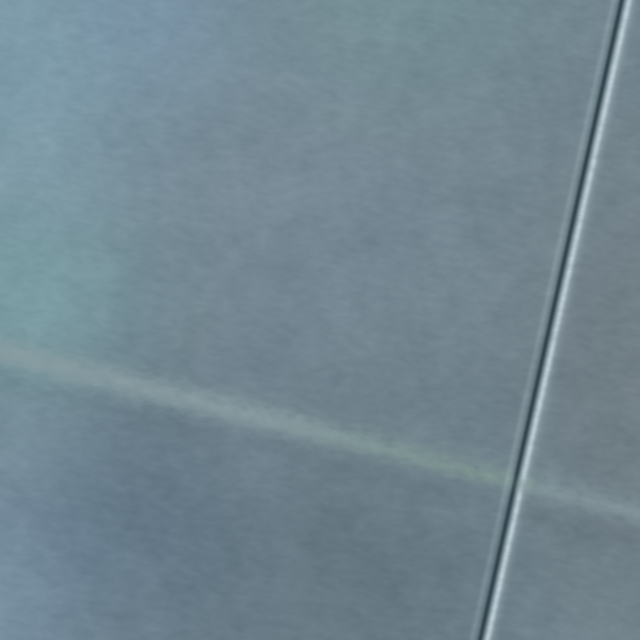
This texture is drawn by a WebGL 1 fragment shader. Its source:

```glsl
precision highp float;

uniform vec2 u_resolution;

#define SEAM_BASE 0.749
#define SEAM_LEAN 0.2215
#define SEAM_WIDTH 0.0040
#define BAND_HEIGHT 0.449
#define BAND_SLOPE -0.254
#define BAND_WIDTH 0.019
#define GRAIN_AMOUNT 0.052
#define MOTTLE_AMOUNT 0.050
#define PANEL_COLOR vec3(0.446, 0.516, 0.556)
#define SHINE_COLOR vec3(0.735, 0.795, 0.825)
#define GROOVE_COLOR vec3(0.19, 0.26, 0.29)
#define BAND_COLOR vec3(0.540, 0.618, 0.635)

vec2 gradientAt(vec2 cell) {
  vec2 h = vec2(dot(cell, vec2(127.1, 311.7)), dot(cell, vec2(269.5, 183.3)));
  return 2.0 * fract(sin(h) * 43758.5) - 1.0;
}

float gradientNoise(vec2 p) {
  vec2 i = floor(p);
  vec2 f = fract(p);
  vec2 u = f * f * f * (f * (f * 6.0 - 15.0) + 10.0);
  float a = dot(gradientAt(i), f);
  float b = dot(gradientAt(i + vec2(1.0, 0.0)), f - vec2(1.0, 0.0));
  float c = dot(gradientAt(i + vec2(0.0, 1.0)), f - vec2(0.0, 1.0));
  float d = dot(gradientAt(i + vec2(1.0, 1.0)), f - vec2(1.0, 1.0));
  return mix(mix(a, b, u.x), mix(c, d, u.x), u.y);
}

float fbm(vec2 p) {
  float sum = 0.0;
  float weight = 0.5;
  for (int i = 0; i < 3; i++) {
    sum += weight * gradientNoise(p);
    p = mat2(0.96, 0.28, -0.28, 0.96) * p * 1.9 + 7.3;
    weight *= 0.5;
  }
  return sum;
}

// Gaussian falloff of a line
float ridge(float offset, float width) {
  float t = offset / width;
  return exp(-t * t);
}

// Soft elliptical tint
float pool(vec2 p, vec2 center, vec2 radius) {
  vec2 d = (p - center) / radius;
  return exp(-dot(d, d));
}

vec3 panelTint(vec2 p) {
  vec3 color = PANEL_COLOR;
  color += vec3(0.045, 0.090, 0.105) * pool(p, vec2(0.0, 0.92), vec2(0.24, 0.32));
  color += vec3(0.015, 0.065, 0.045) * pool(p, vec2(0.04, 0.53), vec2(0.18, 0.16));
  color += vec3(0.010, 0.020, 0.045) * pool(p, vec2(0.26, 1.0), vec2(0.14, 0.16));
  color += vec3(0.010, 0.035, 0.025) * pool(p, vec2(0.62, 1.0), vec2(0.28, 0.18));
  color += vec3(0.018, 0.018, 0.022) * pool(p, vec2(0.42, 0.72), vec2(0.30, 0.25));
  color += vec3(0.025, 0.045, 0.070) * pool(p, vec2(0.0, 0.05), vec2(0.14, 0.30));
  color -= vec3(0.045, 0.038, 0.020) * pool(p, vec2(0.22, 0.16), vec2(0.16, 0.20));
  color -= vec3(0.050, 0.045, 0.046) * pool(p, vec2(0.56, 0.10), vec2(0.28, 0.19));
  color -= vec3(0.005, 0.022, 0.035) * pool(p, vec2(1.0, 0.40), vec2(0.16, 0.35));
  return color;
}

void main() {
  vec2 p = gl_FragCoord.xy / u_resolution;
  vec3 color = panelTint(p);

  // Uneven surface: broad mottling, soft blotches and fine slanted streaks
  vec2 slanted = vec2(p.x - 0.15 * p.y, p.y + 0.15 * p.x);
  float grain = fbm(slanted * vec2(42.0, 84.0));
  color += MOTTLE_AMOUNT * fbm(p * 6.0 + 3.1);
  color += 0.5 * MOTTLE_AMOUNT * gradientNoise(p * 24.0 + 9.7);
  color += GRAIN_AMOUNT * grain * vec3(1.0, 1.0, 0.95);

  float seam = (p.x - SEAM_BASE - SEAM_LEAN * p.y) / sqrt(1.0 + SEAM_LEAN * SEAM_LEAN);
  float band = (p.y - BAND_HEIGHT - BAND_SLOPE * p.x) / sqrt(1.0 + BAND_SLOPE * BAND_SLOPE);

  // Pale reflected band with a ragged upper edge, fading towards the seam
  float nearSeam = smoothstep(0.35, 0.75, p.x);
  float bandWidth = BAND_WIDTH * (1.0 - 0.3 * nearSeam) * (1.0 + 0.5 * grain);
  float bandGlow = ridge(band, bandWidth) * (0.72 - 0.22 * nearSeam + 0.4 * grain);
  bandGlow += 0.20 * ridge(band - 0.017, 0.018) * (1.0 + grain);
  float greenish = nearSeam * (1.0 - smoothstep(0.0, 0.06, seam));
  vec3 bandTint = BAND_COLOR - vec3(0.02, 0.0, 0.05) * greenish;
  color = mix(color, bandTint, bandGlow);
  color -= 0.014 * ridge(band + 0.042, 0.018);

  // Seam: faint halo, bright lip on the right, dark groove on the left
  color += 0.055 * ridge(seam + 0.0115, 0.0042);
  color += 0.035 * ridge(seam - 0.021, 0.006);
  float crossing = ridge(band, 0.012);
  float shine = ridge(seam - 0.0125, SEAM_WIDTH * 1.35) * (0.95 + 0.5 * grain);
  color = mix(color, SHINE_COLOR, clamp(shine * (1.0 - 0.45 * crossing), 0.0, 1.0));
  float groove = ridge(seam - 0.001, SEAM_WIDTH) * (0.97 - 0.15 * crossing);
  color = mix(color, GROOVE_COLOR, groove);

  gl_FragColor = vec4(clamp(color, 0.0, 1.0), 1.0);
}
```
